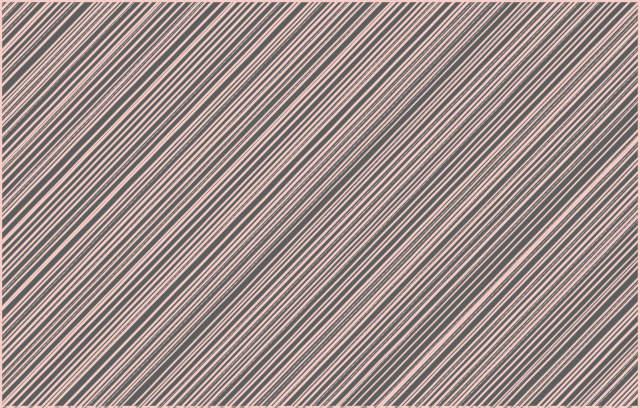
Give the GLSL for this pattern, as a Shadertoy shader.

```glsl
#define LINES 78.0      // stripes per canvas height, across the slant
#define SLANT 0.803     // stripe angle in radians
#define HALF_WIDTH 0.195
#define WIDTH_VARY 0.06
#define JITTER 0.24     // random shift of each stripe, in stripe periods
#define DRIFT 0.6       // slow shift that bunches and parts the stripes
#define TILT 0.22       // slight difference in angle between stripes
#define HAIR_SHARE 0.42 // share of stripes followed by a hairline
#define SOFTNESS 0.16
#define FRAME 0.0055
#define INK vec3(0.36, 0.37, 0.37)
#define PALE vec3(0.97, 0.81, 0.785)

float hash(vec2 p) {
    vec3 q = fract(vec3(p.xyx) * 0.1031);
    q += dot(q, q.yzx + 33.33);
    return fract((q.x + q.y) * q.z);
}

float signedHash(float id, float salt) {
    return 2.0 * hash(vec2(id + 300.0, salt)) - 1.0;
}

// One-dimensional gradient noise
float gradientNoise(float x, float salt) {
    float i = floor(x), f = x - i;
    float a = signedHash(i, salt) * f;
    float b = signedHash(i + 1.0, salt) * (f - 1.0);
    return 2.0 * mix(a, b, f * f * f * (f * (f * 6.0 - 15.0) + 10.0));
}

float band(float dist, float halfWidth, float soft) {
    return 1.0 - smoothstep(-soft, soft, abs(dist) - halfWidth);
}

// Pale coverage at a point: x runs across the stripes, y along them
float stripes(vec2 q, float soft) {
    float across = q.x * LINES;
    float cell = floor(across);
    float cover = 0.0;
    for (int k = -2; k <= 2; k++) {
        float id = cell + float(k);
        float center = id + 0.5 + JITTER * signedHash(id, 1.7)
                     + DRIFT * gradientNoise(id * 0.37, 5.3)
                     + TILT * signedHash(id, 9.1) * (q.y - 0.9)
                     + 0.05 * gradientNoise(q.y * 9.0, id + 300.0);
        float width = HALF_WIDTH + WIDTH_VARY * signedHash(id, 13.9);
        cover = max(cover, band(across - center, width, soft));

        // Beaded hairline in the gap beside the stripe
        if (hash(vec2(id + 300.0, 21.3)) < HAIR_SHARE) {
            float offset = 0.5 + 0.12 * signedHash(id, 27.1);
            float beads = 0.72 + 0.18 * sin(q.y * 420.0 + id * 2.4);
            float wear = 0.85 + 0.4 * gradientNoise(q.y * 7.0, id + 700.0);
            float hair = band(across - center - offset, 0.07, soft);
            cover = max(cover, hair * beads * clamp(wear, 0.0, 1.0));
        }
    }
    return cover;
}

// Thin pale edge, worn into dashes along the bottom
float frame(vec2 p, vec2 size, float pixel) {
    float sides = min(min(p.x, size.x - p.x), size.y - p.y);
    float edge = 1.0 - smoothstep(FRAME - pixel, FRAME + pixel, sides);
    float dash = smoothstep(-0.3, 0.1, gradientNoise(p.x * 60.0, 41.0));
    float base = 1.0 - smoothstep(FRAME - pixel, FRAME + pixel, p.y);
    return max(edge, base * mix(0.45, 1.0, dash));
}

void mainImage(out vec4 fragColor, in vec2 fragCoord) {
    float pixel = 1.0 / iResolution.y;
    vec2 p = fragCoord * pixel;
    vec2 size = iResolution.xy * pixel;

    // Rotate so that the stripes run up to the right
    vec2 along = vec2(cos(SLANT), sin(SLANT));
    vec2 q = vec2(dot(p, vec2(along.y, -along.x)), dot(p, along));

    float soft = max(SOFTNESS, 0.7 * pixel * LINES);
    float cover = max(stripes(q, soft), frame(p, size, 0.6 * pixel));
    fragColor = vec4(mix(INK, PALE, cover), 1.0);
}
```
